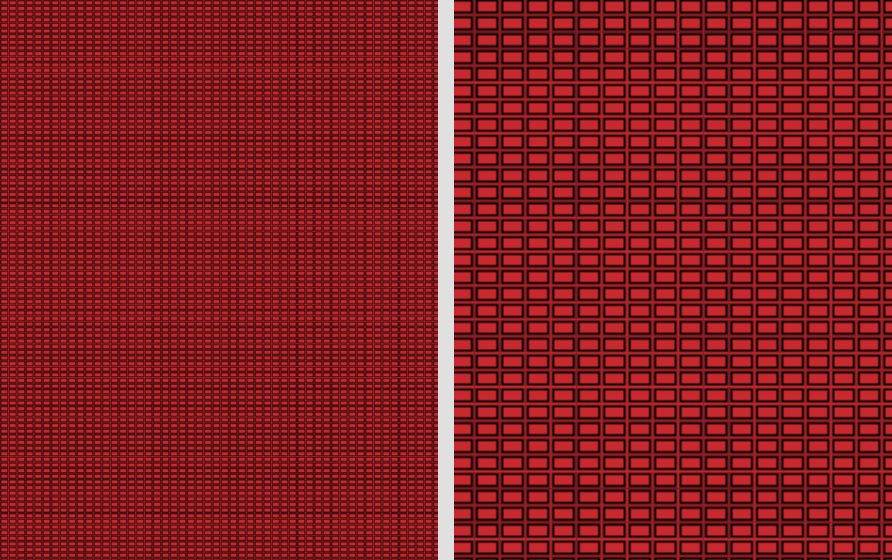
Left, the full canvas; right, a detail of the centre.
A Shadertoy shader for this pattern:

```glsl
// Draws a dense grid of small red bricks, each outlined in black, with uneven thin red joints.

const vec2 REPEATS = vec2(51.6, 99.35);   // cells across and down the canvas
const vec2 CELL_SIZE = vec2(1.504, 1.0);  // cell proportions, in cell heights
const float JOINT_WIDTH = 0.18;           // red joint between outlines, in cell heights
const float OUTLINE_WIDTH = 0.118;        // black outline, in cell heights
const float EDGE_SOFTNESS = 0.07;         // extra blur of all edges, in cell heights
const float JOINT_WEAR = 0.4;             // strongest darkening of a joint line
const vec3 BRICK_RED = vec3(0.78, 0.16, 0.18);

float hash(float n) {
    return fract(sin(n * 12.9898) * 4375.85);
}

// Integral of a unit-period pulse of the given width, centred in each cell
vec2 pulseIntegral(vec2 x, vec2 width) {
    return floor(x) * width + clamp(fract(x) - 0.5 * (1.0 - width), vec2(0.0), width);
}

// Exact share of the filter box covered by the repeated rectangle
float rectCoverage(vec2 center, vec2 box, vec2 size) {
    vec2 low = pulseIntegral(center - 0.5 * box, size);
    vec2 high = pulseIntegral(center + 0.5 * box, size);
    vec2 cover = (high - low) / box;
    return cover.x * cover.y;
}

// Brightness of the nearest joint line; each row and column has its own
float jointTone(vec2 cell) {
    vec2 line = floor(cell + 0.5);
    vec2 dist = abs(cell - line) * CELL_SIZE;
    float wear = dist.x < dist.y ? hash(line.x + 7.0) : hash(line.y + 131.0);
    return 1.0 - JOINT_WEAR * wear;
}

void mainImage(out vec4 fragColor, in vec2 fragCoord) {
    // Cells are counted from the top left corner
    vec2 uv = fragCoord / iResolution.xy;
    vec2 cell = vec2(uv.x, 1.0 - uv.y) * REPEATS;
    vec2 box = REPEATS / iResolution.xy + EDGE_SOFTNESS / CELL_SIZE;

    // Outer and inner edges of the outline, as fractions of a cell
    vec2 outerSize = 1.0 - JOINT_WIDTH / CELL_SIZE;
    vec2 innerSize = outerSize - 2.0 * OUTLINE_WIDTH / CELL_SIZE;

    // Red shows in the bricks and the joints; the outline stays black
    float brick = rectCoverage(cell, box, innerSize);
    float joint = 1.0 - rectCoverage(cell, box, outerSize);
    float red = clamp(brick + joint * jointTone(cell), 0.0, 1.0);
    fragColor = vec4(BRICK_RED * red, 1.0);
}
```
